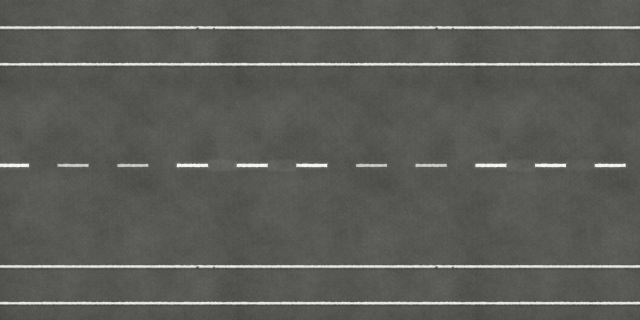
This pattern is drawn by a Shadertoy shader. Its source:

```glsl
// Worn asphalt road with paired edge lines and a dashed centre line
#define TILE 0.7465
#define PITCH 0.1865
#define CYCLE 5.0
#define DASH_CENTER vec2(0.042, 0.483)
#define DASH_HALF vec2(0.0485, 0.0052)
#define EDGE_Y 0.1667
#define EDGE_GAP 0.1147
#define EDGE_HALF 0.0045
#define CHIP_X 0.617
#define ASPHALT vec3(0.341, 0.341, 0.330)
#define PAINT vec3(0.95, 0.955, 0.93)

float hash(vec2 p) {
    return fract(sin(dot(p, vec2(127.1, 311.7))) * 43758.5453);
}

// Value noise that wraps after a whole number of cells per tile
float tileNoise(vec2 p, vec2 cells) {
    vec2 q = p / TILE * cells;
    vec2 i = floor(q), f = fract(q);
    f = f * f * (3.0 - 2.0 * f);
    vec2 a = mod(i, cells), b = mod(i + 1.0, cells);
    return mix(mix(hash(a), hash(vec2(b.x, a.y)), f.x),
               mix(hash(vec2(a.x, b.y)), hash(b), f.x), f.y);
}

float mottling(vec2 p) {
    float sum = 0.0, weight = 0.5, cells = 7.0;
    for (int k = 0; k < 5; k++) {
        sum += weight * (tileNoise(p, vec2(cells)) - 0.5);
        cells *= 2.0;
        weight *= 0.65;
    }
    return sum;
}

float wrap(float x, float period) {
    return mod(x + 0.5 * period, period) - 0.5 * period;
}

float boxDistance(vec2 p, vec2 halfSize) {
    vec2 d = abs(p) - halfSize;
    return length(max(d, 0.0)) + min(max(d.x, d.y), 0.0);
}

float coverage(float d, float blur) {
    return 1.0 - smoothstep(-blur, blur, d);
}

void mainImage(out vec4 fragColor, in vec2 fragCoord) {
    vec2 p = fragCoord / iResolution.y;
    float blur = max(0.8 / iResolution.y, 0.0012);

    // Asphalt: broad mottling and fine grain
    float grain = tileNoise(p, vec2(190.0)) - 0.5;
    vec3 color = ASPHALT + 0.085 * mottling(p) + 0.035 * grain;
    float rough = 0.0016 * (tileNoise(p, vec2(150.0, 90.0)) - 0.5);

    // Edge lines, shaded along the lower side
    float outerY = wrap(p.y - EDGE_Y, TILE);
    float innerY = wrap(p.y - EDGE_Y + EDGE_GAP, TILE);
    float edgeY = abs(outerY) < abs(innerY) ? outerY : innerY;
    float edge = coverage(abs(edgeY) - EDGE_HALF + rough, blur);
    float shade = 0.7 + 0.3 * smoothstep(-EDGE_HALF, 0.0, edgeY);
    float wear = 0.93 + 0.12 * grain;
    color *= 1.0 - 0.12 * coverage(abs(edgeY + 0.003) - 0.007, 0.003);
    color = mix(color, PAINT * shade, edge * wear);

    // Small chips in the outer line, once per tile
    for (int k = 0; k < 2; k++) {
        float size = 0.0045 - 0.0015 * float(k);
        vec2 chip = vec2(wrap(p.x - CHIP_X - 0.052 * float(k), TILE), outerY + 0.003);
        color = mix(color, ASPHALT * 0.75, 0.75 * coverage(length(chip) - size + rough, blur));
    }

    // Pale scuffs in two gaps of each dash cycle
    float along = (p.x - DASH_CENTER.x) / PITCH;
    float dashY = wrap(p.y - DASH_CENTER.y, TILE);
    float scuffed = step(2.5, mod(floor(along), CYCLE));
    vec2 gap = vec2((fract(along) - 0.5) * PITCH, dashY);
    float scuff = scuffed * coverage(boxDistance(gap, vec2(0.043, 0.018)), 0.006);
    color += scuff * (0.035 + 0.035 * (tileNoise(p, vec2(45.0)) - 0.5));

    // Dashes: two of every cycle are duller and thinner
    float id = mod(floor(along + 0.5), CYCLE);
    float dull = step(0.5, id) * step(id, 2.5);
    vec2 dash = vec2(wrap(p.x - DASH_CENTER.x, PITCH), dashY);
    float d = boxDistance(dash, DASH_HALF - vec2(0.0, 0.0006 * dull)) + rough;
    color += 0.045 * (1.0 - 0.6 * dull) * coverage(d - 0.006, 0.006);
    vec3 dashPaint = PAINT * (1.0 - 0.17 * dull) + 0.06 * grain;
    color = mix(color, dashPaint, coverage(d, blur));

    fragColor = vec4(clamp(color, 0.0, 1.0), 1.0);
}
```
